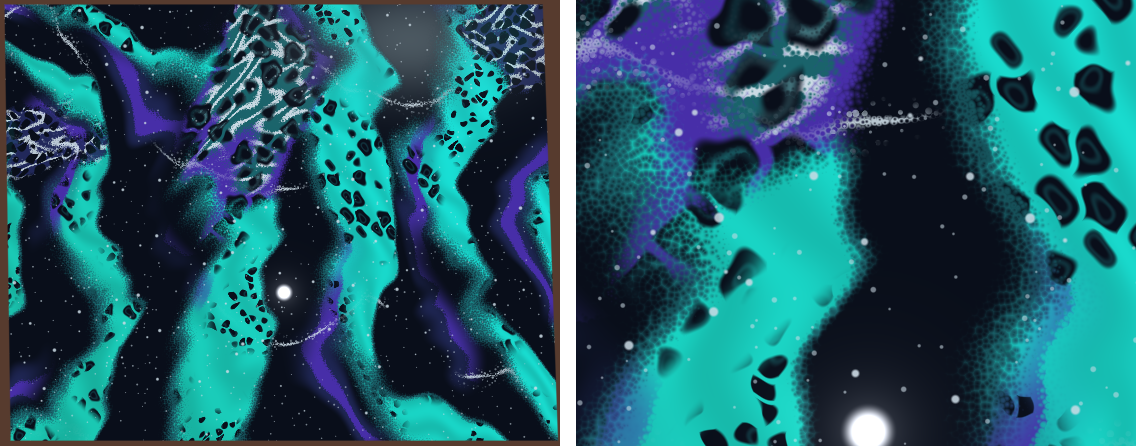
Left, the full canvas; right, a detail of the centre.
This texture is drawn by a Shadertoy shader. Its source:

```glsl
// Poured acrylic painting: teal and violet flows on black ink, with cells, white lacing and splatter.

const vec3 INK = vec3(0.035, 0.055, 0.10);
const vec3 DEEP_TEAL = vec3(0.10, 0.39, 0.42);
const vec3 GREEN_TEAL = vec3(0.10, 0.77, 0.69);
const vec3 CYAN = vec3(0.09, 0.90, 0.88);
const vec3 VIOLET = vec3(0.28, 0.18, 0.66);
const vec3 NAVY = vec3(0.14, 0.17, 0.38);
const vec3 PEARL = vec3(0.80, 0.86, 0.90);
const vec3 HAZE = vec3(0.38, 0.44, 0.47);
const vec3 WOOD = vec3(0.34, 0.23, 0.18);

vec2 hash2(vec2 p) {
    vec3 h = fract(p.xyx * vec3(0.1031, 0.1030, 0.0973));
    h += dot(h, h.yzx + 33.33);
    return fract((h.xx + h.yz) * h.zy);
}

// Cellular noise: nearest distance, second distance, random id
vec3 cellular(vec2 p) {
    vec2 base = floor(p);
    vec3 best = vec3(8.0, 8.0, 0.0);
    for (int y = -1; y <= 1; y++)
    for (int x = -1; x <= 1; x++) {
        vec2 cell = base + vec2(x, y);
        float d = length(cell + 0.05 + 0.9 * hash2(cell) - p);
        if (d < best.x) best = vec3(d, best.x, hash2(cell + 71.0).x);
        else best.y = min(best.y, d);
    }
    return best;
}

// Layered sines that bend the plane like flowing paint
vec2 swirl(vec2 p, float amp, float freq, float seed) {
    for (int i = 0; i < 5; i++) {
        p += amp * sin(freq * p.yx + vec2(1.3, 4.1) * float(i) + vec2(seed, seed * 1.7));
        amp *= 0.51;
        freq *= 1.9;
    }
    return p;
}

// Slow patches in -1..1
float patches(vec2 p, float freq, float seed) {
    vec2 w = p * freq + 0.8 * sin(p.yx * freq * 1.3 + seed);
    return sin(w.x + seed) * sin(w.y + seed * 2.3);
}

// Soft blob with a ragged outline
float blob(vec2 p, vec2 centre, vec2 radius, float ragged) {
    return 1.0 - smoothstep(0.72, 1.0, length((p - centre) / radius) + ragged);
}

// Round holes that leave a web of paint between them
float holes(vec3 cell, float size) {
    float room = min(cell.y - cell.x - 0.08, size * (0.45 + 0.8 * cell.z) - cell.x);
    return smoothstep(0.0, 0.14, room);
}

// Scattered paint drops
float splatter(vec2 p, float scale, float size, float share) {
    vec3 cell = cellular(p * scale);
    float radius = size * (0.35 + 0.65 * fract(cell.z * 37.0));
    float blur = 0.02 + scale / iResolution.y * 0.5;
    return step(cell.z, share) * (1.0 - smoothstep(radius - blur, radius + blur, cell.x));
}

void mainImage(out vec4 fragColor, in vec2 fragCoord) {
    vec2 p = fragCoord / iResolution.y;
    float aspect = iResolution.x / iResolution.y;
    vec2 flow = swirl(p, 0.085, 5.0, 0.6);
    vec2 drift = p + 0.2 * (flow - p);
    float grain = cellular(p * 230.0).x - 0.45;
    float ragged = 0.25 * sin(flow.x * 31.0) * sin(flow.y * 27.0) + 0.15 * grain;

    // Streams lean apart around the hub
    vec2 arm = flow - vec2(0.74, 0.54);
    float hub = exp(-22.0 * dot(p - vec2(0.74, 0.54), p - vec2(0.74, 0.54)));
    float phase = 25.0 * (arm.x + 0.25 * arm.y - 2.0 * arm.x * arm.y * arm.y) + 0.9;
    float band = sin(phase) + 0.75 * patches(p, 7.0, 1.4) + 0.8 * hub;

    // Teal: firmer on one side, feathered on the other
    float feather = mix(0.3, 0.95, smoothstep(-0.5, 0.7, cos(phase)));
    float teal = smoothstep(-feather, feather, band - 0.33 + grain * feather * 0.5);
    vec3 bright = mix(GREEN_TEAL, CYAN, clamp(p.x / aspect * 0.7 + p.y * 0.5 - 0.2, 0.0, 1.0));
    bright *= 0.96 + 0.06 * sin(phase * 3.0 + flow.y * 40.0);
    vec3 col = mix(INK, DEEP_TEAL, smoothstep(0.0, 0.5, teal));
    col = mix(col, bright, smoothstep(0.42, 0.82, teal));

    // Thin violet ribbons inside navy veils
    float ribbon = sin(phase + 2.0 + 0.7 * sin(flow.y * 17.0));
    float violetZone = smoothstep(0.0, 0.5, patches(p, 6.5, 3.1) + 0.6 * hub);
    float veil = violetZone * smoothstep(0.1, 0.9, ribbon);
    col = mix(col, NAVY, 0.8 * veil * (1.0 - 0.8 * teal));
    col = mix(col, VIOLET, violetZone * smoothstep(0.88, 0.95, ribbon + 0.08 * grain));

    // Dark cells of two sizes opened in the teal
    vec2 rough = drift + 0.003 * sin(p.yx * 170.0);
    vec3 cell = cellular(rough * vec2(29.0, 25.0));
    vec3 small = cellular(rough * 48.0);
    float patch1 = patches(p, 8.0, 5.2);
    float open = holes(cell, 0.48) * smoothstep(0.1, 0.3, patch1) * step(0.2, cell.z);
    open = max(open, holes(small, 0.45) * smoothstep(0.15, 0.4, -patch1) * step(0.5, small.z));
    float ring = smoothstep(0.1, 0.0, abs(cell.x - 0.2));
    col = mix(col, mix(INK, DEEP_TEAL, 0.4 * ring), open * smoothstep(0.3, 0.7, teal));

    // Violet-rimmed cluster of large cells, webbed with pearl
    vec2 tilt = vec2(p.x - 0.18 * (p.y - 0.77), p.y);
    float cluster = blob(tilt, vec2(0.57, 0.77), vec2(0.14, 0.29), ragged);
    float core = blob(tilt, vec2(0.58, 0.82), vec2(0.12, 0.22), ragged * 1.5);
    float lacePool = max(blob(p, vec2(0.09, 0.69), vec2(0.13, 0.08), ragged * 1.6),
                         blob(p, vec2(1.17, 0.94), vec2(0.11, 0.13), ragged * 1.6));
    float threads = smoothstep(0.1, 0.9, sin(flow.x * 95.0 + 4.0 * sin(flow.y * 70.0)) + 1.2 * grain);
    vec3 big = cellular(rough * 18.0);
    vec3 web = mix(VIOLET, mix(DEEP_TEAL, PEARL, threads), core);
    float rim = smoothstep(0.14, 0.0, abs(big.x - 0.28)) * (0.4 + 0.6 * threads);
    vec3 pit = mix(INK, mix(DEEP_TEAL, PEARL, 0.3 * core), rim * 0.8);
    col = mix(col, mix(web, pit, holes(big, 0.6)), cluster);
    vec3 fine = cellular(rough * 38.0);
    col = mix(col, mix(mix(NAVY, PEARL, threads), INK, holes(fine, 0.55)), lacePool * 0.9);

    // Soft reflected light
    vec2 gleam = (p - vec2(0.92, 0.91)) / vec2(0.23, 0.13);
    col = mix(col, HAZE, 0.75 * exp(-dot(gleam, gleam)) * (1.0 - 0.7 * teal));

    // Broken pearl filaments with spray around them
    vec2 strand = swirl(p, 0.08, 6.0, 2.7);
    float away = abs(sin(10.0 * (strand.y + 0.5 * strand.x))) / 10.0 + 0.008 * grain;
    float strandZone = smoothstep(0.0, 0.25, patches(p, 6.5, 0.9)) * (1.0 - 0.85 * teal);
    float filament = smoothstep(0.007, 0.001, away) * smoothstep(-0.4, 0.1, grain + 0.2 * sin(p.x * 90.0));
    float spray = smoothstep(0.03, 0.0, away) * splatter(p, 120.0, 0.34, 0.6);
    col = mix(col, PEARL, strandZone * max(0.9 * filament, 0.7 * spray));

    // Splatter and the bright glint
    float drops = max(splatter(p, 26.0, 0.10, 0.16), 0.65 * splatter(p + 3.0, 66.0, 0.14, 0.2));
    col = mix(col, PEARL, drops * 0.85);
    float glint = length(p - vec2(0.637, 0.344));
    col += smoothstep(0.022, 0.008, glint) + 0.3 * exp(-glint * 42.0);

    // Wooden table past the canvas edge
    float inside = min(min(p.x - 0.024 + 0.014 * p.y, aspect - 0.004 - 0.035 * p.y - p.x),
                       min(p.y - 0.012, 0.990 - p.y));
    col = mix(WOOD, col, smoothstep(-0.002, 0.002, inside));
    fragColor = vec4(clamp(col, 0.0, 1.0), 1.0);
}
```
